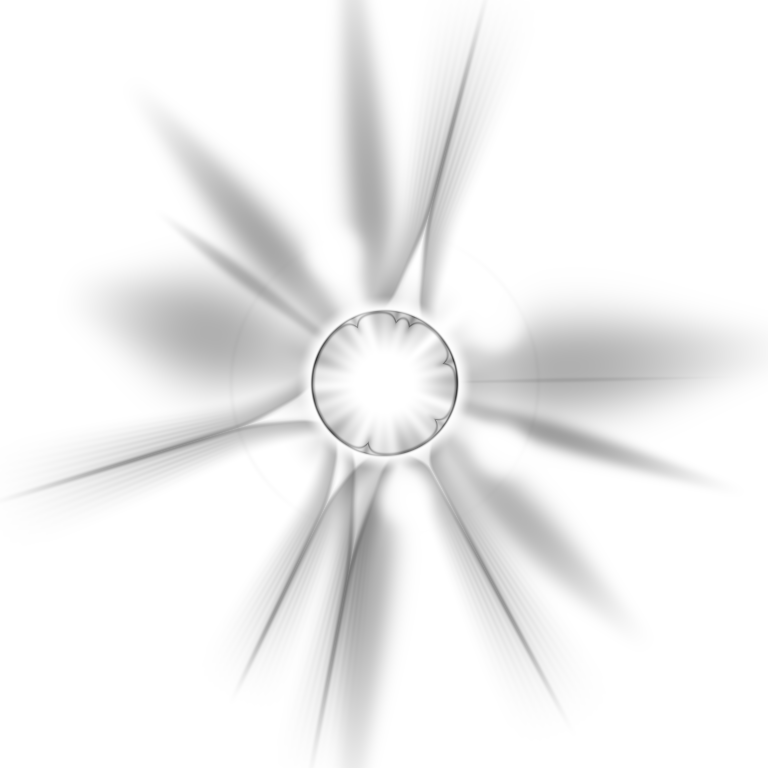
This background is drawn by a Shadertoy shader. Its source:

```glsl
// Pale monochrome burst: soft grey streaks and split fans around a thin scalloped ring.

const vec2 CENTER = vec2(0.501, 0.501);
const float RING_RADIUS = 0.0947;
const float RING_WIDTH = 0.0014;
const float FAN_TONE = 0.24;
const float FAN_LINE_TONE = 0.36;
const float FAN_STRIPES = 300.0;
const float HALO_TONE = 0.10;
const float GLOW_RADIUS = 0.036;

// Soft streaks: angle in degrees, outer radius, half width, tone
const int STREAKS = 9;
const vec4 STREAK[STREAKS] = vec4[](
    vec4(94.7, 0.66, 0.031, 0.33), vec4(130.3, 0.53, 0.034, 0.34),
    vec4(143.0, 0.38, 0.011, 0.26), vec4(164.0, 0.45, 0.070, 0.31),
    vec4(265.3, 0.63, 0.034, 0.31), vec4(315.0, 0.50, 0.034, 0.29),
    vec4(343.0, 0.50, 0.018, 0.35), vec4(5.0, 0.57, 0.066, 0.31),
    vec4(1.0, 0.48, 0.003, 0.09));

// Split fans: angle in degrees, half spread in degrees, outer radius, gap end
const int FANS = 5;
const vec4 FAN[FANS] = vec4[](
    vec4(75.3, 9.0, 0.56, 0.25), vec4(197.0, 8.5, 0.56, 0.21),
    vec4(244.3, 8.5, 0.47, 0.19), vec4(259.2, 6.0, 0.55, 0.27),
    vec4(298.3, 9.0, 0.53, 0.13));

// White glows between the streaks: angle in degrees, radius
const int GLOWS = 4;
const vec2 GLOW[GLOWS] = vec2[](
    vec2(111.0, 0.18), vec2(28.0, 0.163), vec2(330.0, 0.173), vec2(280.0, 0.15));

// Angles in degrees where the inner scallops meet
const int CUSPS = 6;
const float CUSP[CUSPS] = float[](116.0, 79.5, 66.5, 18.5, 324.3, 254.5);

float square(float x) { return x * x; }

// Coordinates along (x) and across (y) a ray at the given angle
vec2 rayFrame(vec2 p, float degrees) {
    float a = radians(degrees);
    vec2 dir = vec2(cos(a), sin(a));
    return vec2(dot(p, dir), dir.x * p.y - dir.y * p.x);
}

float streakInk(vec2 p, vec4 s) {
    vec2 q = rayFrame(p, s.x);
    float grow = smoothstep(0.09, 0.23, q.x);
    float fade = 1.0 - smoothstep(0.24, s.y, q.x);
    float width = s.z * mix(0.6, 1.0, grow) * mix(0.45, 1.0, fade);
    float profile = exp(-pow(abs(q.y) / width, 2.4));
    return s.w * profile * mix(0.5, 1.0, grow) * fade * step(0.0, q.x);
}

float fanInk(vec2 p, vec4 f) {
    vec2 q = rayFrame(p, f.x);
    if (q.x <= 0.0) return 0.0;
    float opening = 1.0 - smoothstep(0.07, f.w, q.x);
    float mouth = exp(-square((q.x - 0.085) / 0.022));
    float gap = 0.018 * opening + 0.007 * mouth;
    float offset = abs(q.y) - gap;
    float spread = 0.010 + q.x * tan(radians(f.y));
    float t = max(offset, 0.0) / spread;
    // Broad tone, fine radial stripes and the dark inner edge
    float stripes = 1.0 + 0.14 * cos(atan(q.y, q.x) * FAN_STRIPES)
                  * smoothstep(0.18, 0.32, q.x);
    float fade = 1.0 - smoothstep(0.15, f.z, q.x);
    float tone = FAN_TONE * (1.0 - smoothstep(0.1, 1.0, t)) * stripes * fade;
    float lineFade = 1.0 - smoothstep(0.32, f.z, q.x);
    float line = FAN_LINE_TONE * exp(-square(offset / 0.0035))
               * lineFade * smoothstep(0.08, 0.28, q.x);
    return max(tone, 0.0) * smoothstep(-0.002, 0.004, offset) + line;
}

// Layered sines over the angle give the irregular radial shading
float radialShade(float a) {
    return 0.5 + 0.22 * sin(5.0 * a + 1.1) + 0.16 * sin(11.0 * a + 2.3)
         + 0.12 * sin(23.0 * a);
}

float discInk(vec2 p, float r, float a) {
    float lobeRadius = RING_RADIUS - 0.002;
    float seams = 0.0;
    for (int i = 0; i < CUSPS; i++) {
        vec2 q = rayFrame(p, CUSP[i]);
        float side = abs(q.y) + 2.0 * max(-q.x, 0.0);
        lobeRadius -= 0.012 * exp(-side / 0.006);
        seams += exp(-square(side / 0.004)) * smoothstep(0.065, 0.085, r);
    }
    float shade = 0.32 * radialShade(a) * smoothstep(0.035, 0.095, r);
    float outline = 0.22 * exp(-square((r - lobeRadius) / 0.0018));
    return shade + outline + 0.16 * seams;
}

void mainImage(out vec4 fragColor, in vec2 fragCoord) {
    vec2 p = fragCoord / iResolution.xy - CENTER;
    float r = length(p);
    float a = atan(p.y, p.x + 1e-6);

    // Rays and faint halo outside the ring
    float paper = 1.0;
    for (int i = 0; i < STREAKS; i++) paper *= 1.0 - streakInk(p, STREAK[i]);
    for (int i = 0; i < FANS; i++) paper *= 1.0 - fanInk(p, FAN[i]);
    float halo = HALO_TONE * radialShade(a) * (1.0 - smoothstep(0.105, 0.16, r));
    halo += 0.025 * exp(-square((r - 0.2) / 0.003)) * square(cos(a));
    float ink = 1.0 - paper * (1.0 - halo);
    for (int i = 0; i < GLOWS; i++) {
        vec2 q = rayFrame(p, GLOW[i].x) - vec2(GLOW[i].y, 0.0);
        ink *= 1.0 - 0.85 * exp(-square(dot(q, q) / square(GLOW_RADIUS)));
    }
    ink *= smoothstep(0.094, 0.116, r);

    // Scalloped disc and its rim, darkest at the left and right
    float inside = 1.0 - smoothstep(RING_RADIUS - 0.001, RING_RADIUS + 0.001, r);
    ink = mix(ink, discInk(p, r, a), inside);
    float rim = exp(-square((r - RING_RADIUS) / RING_WIDTH));
    ink += rim * (0.16 + 0.38 * square(cos(a)));
    fragColor = vec4(vec3(clamp(1.0 - ink, 0.0, 1.0)), 1.0);
}
```
